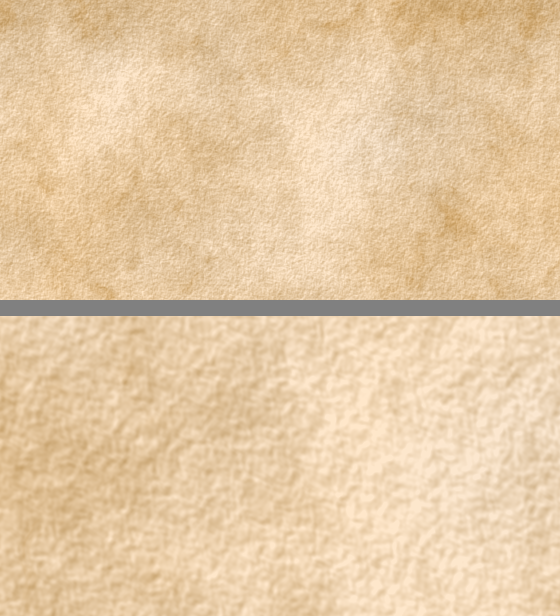
Top: the whole. Bottom: its middle third, enlarged.
This texture is drawn by a WebGL 2 fragment shader. Its source:

```glsl
#version 300 es
precision highp float;
// Aged parchment: warped gradient noise makes cloudy stains with rough edges,
// warm mottles gather in the darker areas, and a fine fibrous height field,
// lit from the upper left, gives the pressed paper its relief.

#define MEAN_TONE vec3(0.900, 0.785, 0.632)
#define TONE_STEP vec3(0.043, 0.052, 0.069)
#define WARM_TINT vec3(0.012, -0.002, -0.022)
#define STAIN_SCALE 2.3
#define STAIN_DEPTH 2.0
#define MOTTLE_SCALE 7.0
#define MOTTLE_DEPTH 1.5
#define FLECK_DEPTH 1.0
#define GRAIN_SCALE 76.0
#define GRAIN_DEPTH 1.65
#define GLOW_DEPTH 1.0
#define LIGHT_STEP vec2(-0.0036, 0.0046)

uniform vec2 u_resolution;
out vec4 fragColor;

// Random unit gradient for a lattice cell
vec2 cellGradient(vec2 cell) {
    uvec2 q = uvec2(ivec2(cell)) * uvec2(1597u, 3812u) + uvec2(7919u, 104729u);
    uint h = (q.x ^ (q.y << 7)) * 747796u + q.y * 28913u;
    h = (h ^ (h >> 15)) * 668265u;
    h = (h ^ (h >> 13)) * 374761u;
    h ^= h >> 16;
    float angle = float(h & 65535u) * (6.28318 / 65536.0);
    return vec2(cos(angle), sin(angle));
}

float gradientNoise(vec2 p) {
    vec2 cell = floor(p), f = fract(p);
    vec2 w = f * f * f * (f * (f * 6.0 - 15.0) + 10.0);
    vec2 e = vec2(1.0, 0.0);
    float a = dot(cellGradient(cell), f);
    float b = dot(cellGradient(cell + e.xy), f - e.xy);
    float c = dot(cellGradient(cell + e.yx), f - e.yx);
    float d = dot(cellGradient(cell + e.xx), f - e.xx);
    return mix(mix(a, b, w.x), mix(c, d, w.x), w.y);
}

float fbm(vec2 p, int octaves, float gain) {
    float sum = 0.0, amplitude = 1.0;
    for (int i = 0; i < octaves; i++) {
        sum += amplitude * gradientNoise(p);
        p = mat2(0.8, 0.6, -0.6, 0.8) * p * 2.03 + 17.3;
        amplitude *= gain;
    }
    return sum;
}

// Height of the pressed paper surface
float paperHeight(vec2 p) {
    vec2 bend = 0.004 * vec2(gradientNoise(p * 43.0), gradientNoise(p * 43.0 + 40.0));
    return fbm((p + bend) * GRAIN_SCALE, 2, 0.6);
}

float softSpot(vec2 p, vec2 centre, vec2 radius) {
    vec2 d = (p - centre) / radius;
    return exp(-dot(d, d));
}

void main() {
    vec2 uv = gl_FragCoord.xy / u_resolution;
    vec2 p = gl_FragCoord.xy / u_resolution.y;

    // Broad cloudy stains
    vec2 warp = vec2(fbm(p * 3.0 + 5.0, 4, 0.6), fbm(p * 3.0 + 31.0, 4, 0.6));
    vec2 drift = p + 0.10 * warp;
    float tone = STAIN_DEPTH * fbm(drift * STAIN_SCALE + 11.0, 6, 0.58);

    // Pale clearings and darker top and right side
    vec2 soft = uv + 0.10 * warp;
    tone += GLOW_DEPTH * softSpot(soft, vec2(0.56, 0.55), vec2(0.16, 0.23));
    tone += GLOW_DEPTH * softSpot(soft, vec2(0.15, 0.68), vec2(0.13, 0.25));
    tone -= GLOW_DEPTH * softSpot(soft, vec2(0.40, 0.80), vec2(0.10, 0.20));
    tone -= GLOW_DEPTH * softSpot(soft, vec2(0.87, 0.78), vec2(0.16, 0.23));
    tone -= 0.5 * GLOW_DEPTH * smoothstep(0.12, 0.0, 1.0 - uv.y);

    // Warm mottles, strongest where the sheet is already stained
    float blotch = smoothstep(0.0, 0.8, fbm(drift * MOTTLE_SCALE + 63.0, 5, 0.65));
    float mottle = blotch * smoothstep(0.9, -0.9, tone);
    tone -= MOTTLE_DEPTH * mottle;

    // Small flecks, a little taller than wide
    tone += FLECK_DEPTH * fbm(p * vec2(26.0, 19.0) + 29.0, 3, 0.75);

    // Relief lit from the upper left, with pixel-fine fibre speckle
    float relief = paperHeight(p) - paperHeight(p + LIGHT_STEP);
    float speckle = gradientNoise(p * vec2(137.0, 118.0) + 7.0);
    tone += GRAIN_DEPTH * relief + 0.75 * speckle;

    // Tone to colour: the pale centre is cooler, mottles are warmer
    float warmth = 1.6 * fbm(p * 1.7 + 47.0, 4, 0.5) + 1.2 * mottle;
    warmth += 0.25 - 1.1 * softSpot(uv, vec2(0.60, 0.48), vec2(0.25, 0.35));
    vec3 colour = MEAN_TONE + TONE_STEP * clamp(tone, -3.4, 2.3) + WARM_TINT * warmth;
    fragColor = vec4(clamp(colour, 0.0, 1.0), 1.0);
}
```
